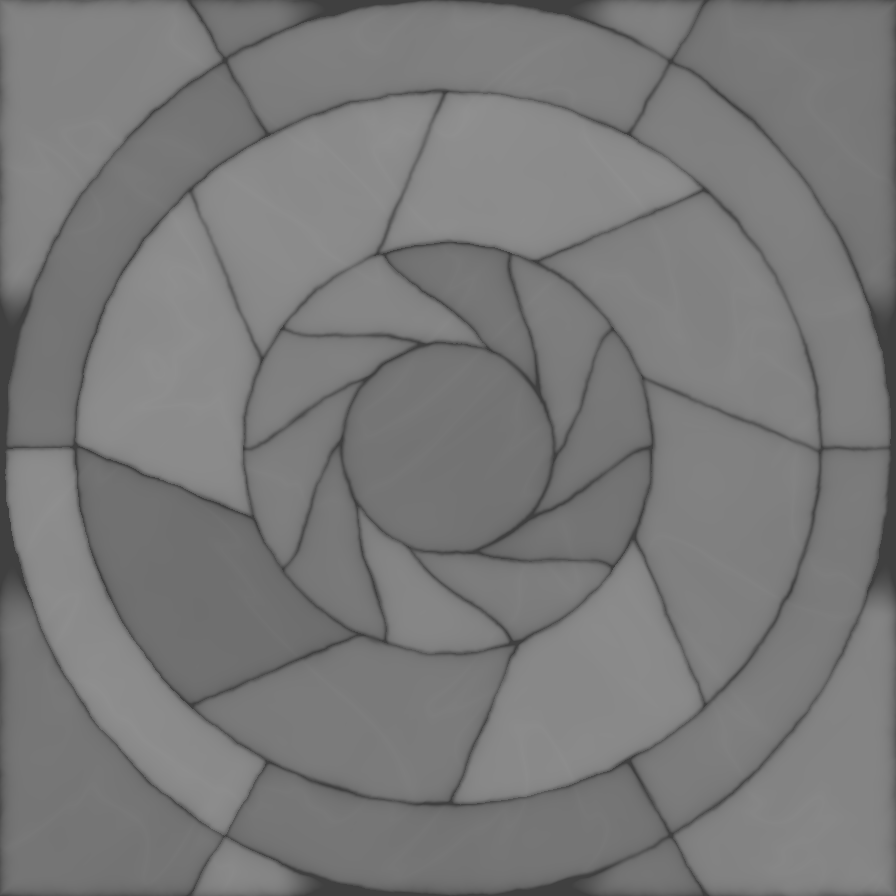
Give the GLSL for this texture map, as a Shadertoy shader.

```glsl
const float TAU = 6.2831853;

// Layered sines with a drifting phase
float clouds(vec2 p) {
    float sum = 0.0, amp = 0.5;
    for (int i = 0; i < 4; i++) {
        p += 0.6 * sin(p.yx * 1.3 + float(i) * 2.1);
        sum += amp * sin(p.x + 0.7 * p.y) * cos(p.y - 0.4 * p.x);
        p = mat2(1.5, 1.1, -1.1, 1.5) * p;
        amp *= 0.5;
    }
    return sum;
}

// Dark core and soft halo at distance d from a joint
float groove(float d) {
    d = abs(d);
    return 0.11 * exp(-d * d / 0.000007) + 0.075 * exp(-d / 0.0065);
}

// Distance to the nearest of n spokes; slope is twist times radius
float spokes(float angle, float n, float r, float slope) {
    float gap = abs(fract(angle * n / TAU + 0.5) - 0.5) * TAU / n;
    return gap * r / sqrt(1.0 + slope * slope);
}

int sector(float angle, float n) {
    return min(int(fract(angle / TAU) * n), int(n) - 1);
}

void mainImage(out vec4 fragColor, in vec2 fragCoord) {
    vec2 uv = fragCoord / iResolution.xy;
    vec2 p = uv - 0.5;

    // Chipped, uneven joints
    vec2 q = p + 0.0022 * vec2(clouds(p * 65.0), clouds(p.yx * 65.0 + 9.0));
    float r = length(q), a = atan(q.y, q.x);
    float oval = cos(2.0 * a);
    float hub = 0.118, iris = 0.229;
    float wheel = 0.407 + 0.009 * oval;
    float rim = 0.498 - 0.003 * oval;

    float irisTone[10] = float[](0.47, 0.49, 0.455, 0.525, 0.51,
                                 0.495, 0.47, 0.52, 0.49, 0.455);
    float wheelTone[8] = float[](0.51, 0.55, 0.545, 0.545,
                                 0.44, 0.48, 0.54, 0.50);
    float rimTone[6] = float[](0.50, 0.495, 0.46, 0.545, 0.455, 0.485);
    float cornerTone[12] = float[](0.47, 0.47, 0.51, 0.47, 0.52, 0.52,
                                   0.46, 0.46, 0.53, 0.46, 0.52, 0.52);

    float tone = 0.455, joint = 1.0;
    if (r > rim) {
        // Corner stones, sunken where they taper
        tone = cornerTone[sector(a, 12.0)];
        joint = spokes(a, 6.0, r, 0.0);
        float taper = min(abs(p.x), abs(p.y));
        tone = mix(0.29, tone, smoothstep(0.13, 0.195, taper));
    } else if (r > wheel) {
        tone = rimTone[sector(a, 6.0)];
        joint = spokes(a, 6.0, r, 0.0);
    } else if (r > iris) {
        // Straight slanted blades
        float blade = a - 1.18 + acos(0.1547 / r);
        float slope = 0.1547 / sqrt(r * r - 0.0239);
        tone = wheelTone[sector(blade, 8.0)];
        joint = spokes(blade, 8.0, r, slope);
    } else if (r > hub) {
        // Curved blades
        float t = (iris - r) / (iris - hub);
        float blade = a + 0.72 * t * t;
        tone = irisTone[sector(blade, 10.0)];
        joint = spokes(blade, 10.0, r, 1.44 * t * r / (iris - hub));
    }

    // Joints and canvas border
    float dark = groove(joint) + groove(r - hub) + groove(r - iris)
               + groove(r - wheel) + groove(r - rim);
    vec2 border = 0.5 - abs(q);
    dark += 0.14 * exp(-max(min(border.x, border.y), 0.0) / 0.006);
    dark *= 0.95 + 0.45 * clouds(p * 28.0 + 4.0);

    // Mottling and faint pale veins
    float mottle = 0.012 * clouds(p * 13.0 + 2.0);
    float vein = 0.012 * exp(-abs(clouds(p * 9.0 + 7.0)) * 18.0);
    float grey = max(tone + mottle + vein - dark, 0.25);
    fragColor = vec4(vec3(grey), 1.0);
}
```
